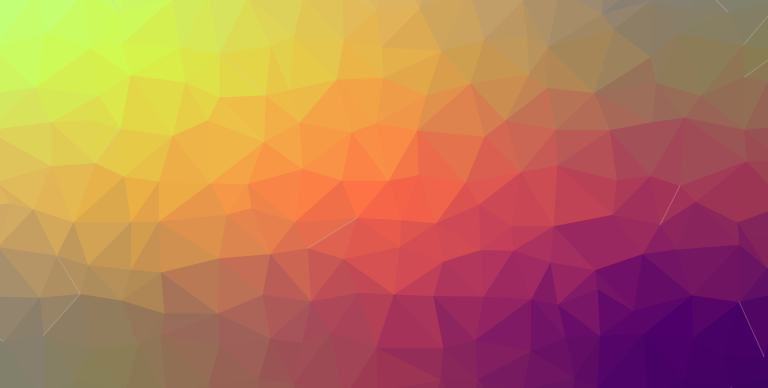
Give the GLSL for this background, as a WebGL 1 fragment shader.

```glsl
precision highp float;
// Low-poly mesh of flat triangles, shaded from lime through orange to purple with grey off-diagonal corners.

uniform vec2 u_resolution;

const float ROWS = 9.0;            // mesh rows over the canvas height
const float JITTER = 0.33;         // vertex displacement, in cells
const float TONE_JITTER = 0.025;   // random shift along the palette
const float SEAM_CHANCE = 0.055;   // share of cells with a pale seam
const float SEAM_WIDTH = 0.012;    // half width of a seam, in cells
const float SEAM_OPACITY = 0.3;

const vec3 LIME    = vec3(0.76, 1.00, 0.47);
const vec3 YELLOW  = vec3(0.83, 0.97, 0.28);
const vec3 AMBER   = vec3(0.95, 0.71, 0.28);
const vec3 CORAL   = vec3(1.00, 0.42, 0.27);
const vec3 MAGENTA = vec3(0.69, 0.20, 0.37);
const vec3 PURPLE  = vec3(0.32, 0.00, 0.42);
const vec3 INDIGO  = vec3(0.24, 0.01, 0.37);
const vec3 SEAM    = vec3(0.85, 0.75, 0.75);

float hash(vec2 p) {
  return fract(sin(dot(p, vec2(127.1, 311.7))) * 43758.55);
}

float cross2(vec2 a, vec2 b) {
  return a.x * b.y - a.y * b.x;
}

// Seven evenly spaced colour stops.
vec3 palette(float t) {
  float s = clamp(t, 0.0, 1.0) * 6.0;
  vec3 c = mix(LIME, YELLOW, clamp(s, 0.0, 1.0));
  c = mix(c, AMBER, clamp(s - 1.0, 0.0, 1.0));
  c = mix(c, CORAL, clamp(s - 2.0, 0.0, 1.0));
  c = mix(c, MAGENTA, clamp(s - 3.0, 0.0, 1.0));
  c = mix(c, PURPLE, clamp(s - 4.0, 0.0, 1.0));
  return mix(c, INDIGO, clamp(s - 5.0, 0.0, 1.0));
}

// Average of the horizontal and vertical palettes, in mesh units.
vec3 gradient(vec2 p) {
  vec2 uv = p / (ROWS * vec2(u_resolution.x / u_resolution.y, 1.0));
  return 0.5 * (palette(uv.x) + palette(uv.y));
}

vec2 meshVertex(vec2 id) {
  vec2 offset = vec2(hash(id), hash(id + 57.3)) * 2.0 - 1.0;
  return id + JITTER * offset;
}

// Signed distance to the line a-b, positive on its inner side.
float edgeDistance(vec2 p, vec2 a, vec2 b) {
  return cross2(b - a, p - a) / length(b - a);
}

float segmentDistance(vec2 p, vec2 a, vec2 b) {
  vec2 d = b - a;
  return length(p - a - d * clamp(dot(p - a, d) / dot(d, d), 0.0, 1.0));
}

// Flat triangle colour weighted by its smooth coverage.
vec4 facet(vec2 p, vec2 a, vec2 b, vec2 c, float pixel) {
  float inside = min(edgeDistance(p, a, b),
                     min(edgeDistance(p, b, c), edgeDistance(p, c, a)));
  float coverage = clamp(inside / pixel + 0.5, 0.0, 1.0);
  vec2 center = (a + b + c) / 3.0;
  float shift = (hash(floor(center * 64.0)) - 0.5) * 2.0 * TONE_JITTER;
  return vec4(gradient(center + shift * ROWS), 1.0) * coverage;
}

void main() {
  float pixel = ROWS / u_resolution.y;
  vec2 p = vec2(gl_FragCoord.x, u_resolution.y - gl_FragCoord.y) * pixel;
  vec2 base = floor(p);
  vec4 total = vec4(gradient(p), 1.0) * 0.001;
  float seam = 0.0;

  // Gather the triangles of the neighbouring cells.
  for (int j = -1; j <= 1; j++) {
    for (int i = -1; i <= 1; i++) {
      vec2 id = base + vec2(float(i), float(j));
      vec2 a = meshVertex(id);
      vec2 b = meshVertex(id + vec2(1.0, 0.0));
      vec2 c = meshVertex(id + vec2(1.0, 1.0));
      vec2 d = meshVertex(id + vec2(0.0, 1.0));

      // Split each cell along its shorter diagonal.
      bool splitAC = distance(a, c) < distance(b, d);
      vec2 start = splitAC ? a : b;
      vec2 end = splitAC ? c : d;
      total += facet(p, start, splitAC ? b : c, end, pixel);
      total += facet(p, start, end, splitAC ? d : a, pixel);

      // A few diagonals carry a fine pale seam.
      float line = segmentDistance(p, start, end) - SEAM_WIDTH;
      float chosen = step(hash(id + 19.7), SEAM_CHANCE);
      seam = max(seam, chosen * clamp(0.5 - line / pixel, 0.0, 1.0));
    }
  }

  vec3 color = total.rgb / total.a;
  gl_FragColor = vec4(mix(color, SEAM, seam * SEAM_OPACITY), 1.0);
}
```
